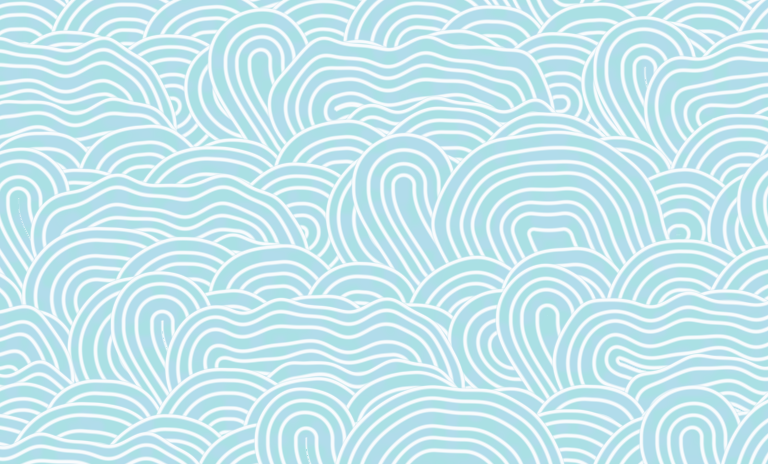
Give the GLSL for this pattern, as a WebGL 1 fragment shader.

```glsl
precision highp float;
uniform vec2 u_resolution;

vec2 hash2(vec2 p) {
  vec3 a = fract(p.xyx * vec3(0.1031, 0.1030, 0.0973));
  a += dot(a, a.yzx + 33.33);
  return fract((a.xx + a.yz) * a.zy);
}

float noise(vec2 p) {
  vec2 i = floor(p), f = fract(p);
  f = f * f * (3.0 - 2.0 * f);
  return mix(mix(hash2(i).x, hash2(i + vec2(1.0, 0.0)).x, f.x),
             mix(hash2(i + vec2(0.0, 1.0)).x, hash2(i + 1.0).x, f.x), f.y);
}

// Depth inside a rounded box, bent sideways towards its foot and rippled
float depth(vec2 q, vec2 span, float radius, float bend, float ripple, float seed) {
  q.x -= bend * (1.0 - smoothstep(-0.17, 0.08, q.y));
  q.y += ripple * (sin(q.x * 29.0 + q.y * 9.0 + seed) + 0.4 * sin(q.x * 53.0 - q.y * 16.0 + seed * 2.3));
  float d = radius - length(q - clamp(q, -span, span));
  return d + 0.003 * sin(d * 75.0 + seed) - 0.003 * sin(seed);
}

// Covers what lies behind with one shape of nested bands
void paint(inout float ink, vec2 q, vec2 span, float radius, float bend, float ripple, float seed) {
  float d = depth(q, span, radius, bend, ripple, seed);
  if (d < -0.03) return;
  float e = 0.001;
  vec2 grad = vec2(depth(q + vec2(e, 0.0), span, radius, bend, ripple, seed),
                   depth(q + vec2(0.0, e), span, radius, bend, ripple, seed)) - d;
  float slope = clamp(length(grad) / e, 0.6, 2.0);
  float soft = max(0.0026, 0.8 / u_resolution.y);
  float period = 0.0285;
  float fromLine = abs(mod(d + 0.5 * period, period) - 0.5 * period) / slope;
  float line = 1.0 - smoothstep(0.0039 - soft, 0.0039 + soft, fromLine);
  ink = mix(ink, line, smoothstep(-soft, soft, d / slope + 0.0039));
}

void main() {
  vec2 p = gl_FragCoord.xy / u_resolution.y;
  float ink = 0.0;

  // Rows run from the back at the top to the front at the bottom
  for (int r = 0; r < 7; r++) {
    float row = float(r);
    float y = 1.30 - 0.275 * row;

    // Two tiers of small arches
    for (int t = 0; t < 2; t++) {
      float tier = float(t);
      float shift = row * 0.137 + tier * 0.11;
      for (int i = -1; i <= 1; i++) {
        float cell = floor((p.x + shift) / 0.21) + float(i);
        vec2 h = hash2(vec2(cell + 31.0, row * 2.0 + tier + 7.0));
        vec2 center = vec2((cell + 0.3 + 0.4 * h.x) * 0.21 - shift, y + 0.10 - 0.09 * tier + 0.04 * h.y);
        paint(ink, p - center, vec2(0.015 * h.y, 0.0), 0.115 + 0.055 * h.x,
              0.08 * (h.y - 0.5), 0.002, h.x * 6.28);
      }
    }

    // Hooks, each followed by broad waves or a round fan
    float offset = row * 0.52 + 0.2;
    for (int i = -1; i <= 1; i++) {
      float cell = floor((p.x + offset) / 0.83) + float(i);
      vec2 h = hash2(vec2(cell + 53.0, row + 19.0));
      vec2 q = p - vec2(cell * 0.83 - offset, y + 0.05 * (h.y - 0.5));
      float seed = h.x * 6.28;

      paint(ink, q - vec2(0.14, 0.02), vec2(0.0, 0.09), 0.108, 0.11, 0.002, seed);
      if (h.y > 0.76) {
        paint(ink, q - vec2(0.45, -0.04), vec2(0.03, 0.04), 0.22, 0.10, 0.003, seed);
      } else {
        paint(ink, q - vec2(0.46, 0.0), vec2(0.15 + 0.03 * h.x, 0.0), 0.145, 0.03, 0.011, seed);
        paint(ink, q - vec2(0.56, -0.10), vec2(0.12 + 0.03 * h.y, 0.0), 0.115, 0.0, 0.012, seed + 2.0);
      }
    }
  }

  // Pale water with a faint drift of hue, under white lines
  float hue = smoothstep(0.2, 0.8, noise(p * 38.0));
  vec3 water = mix(vec3(0.665, 0.878, 0.895), vec3(0.695, 0.862, 0.920), hue);
  gl_FragColor = vec4(mix(water, vec3(0.975, 0.985, 0.992), ink), 1.0);
}
```
